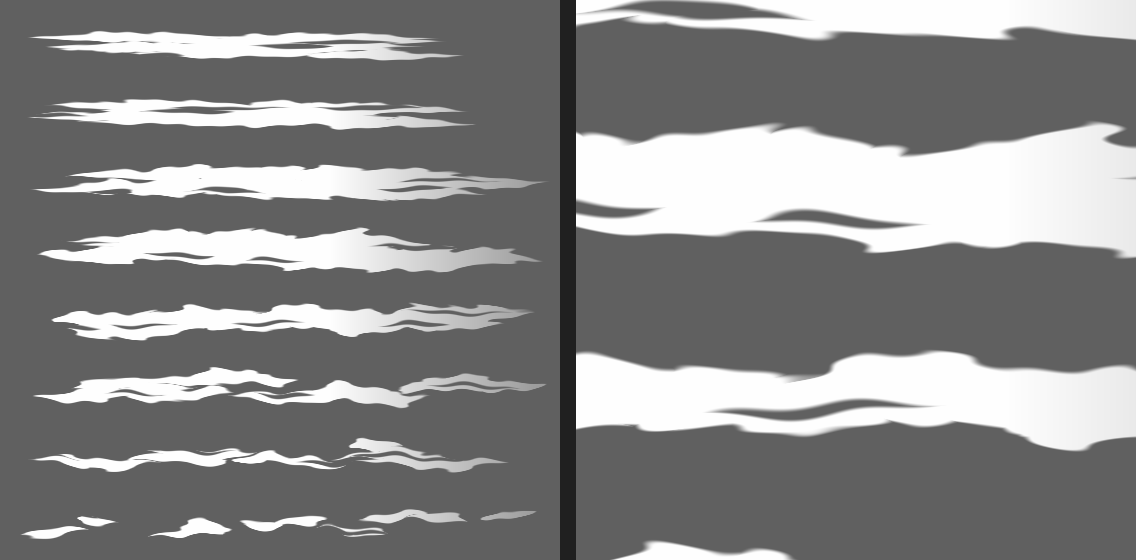
Left, the full canvas; right, a detail of the centre.
Give the GLSL for this texture, as a WebGL 1 fragment shader.

```glsl
precision highp float;
// Eight rows of torn white streaks on grey, fading to grey at the right.
// Each row is a union of tapered lenses with thin lenses cut out, bent by
// layered sines: ragged scraps below, thick bodies midway, calm streaks on top.
uniform vec2 u_resolution;

const vec3 GROUND = vec3(0.378);
const vec3 WHITE = vec3(0.995);
const vec3 SHADE = vec3(0.61);
const float FADE_START = 0.59;
const float FADE_END = 0.96;
const float ROWS = 8.0;
const float FIRST_ROW = 0.062;   // height of the lowest row
const float ROW_PITCH = 0.122;
const float LEFT = 0.035;
const float RIGHT = 0.975;
const float RIGHT_CALM = 0.86;   // the top two rows end earlier
const float EDGE = 0.0017;       // half width of the soft edge
const int STREAKS = 10;
const int GAPS = 5;

float hash(vec2 p) {
  return fract(sin(dot(p, vec2(127.1, 311.7))) * 43758.547);
}

// Positive inside a lens tapered to a point at both ends.
float lens(vec2 p, vec2 halfSize, float skew, float flatness) {
  float u = p.x / halfSize.x;
  float profile = (1.0 - u * u) * (1.0 + skew * clamp(u, -1.0, 1.0));
  return halfSize.y * profile - max(p.y, -p.y * flatness);
}

// Bends the row: waves along x, and fingers that shift with height.
vec2 bend(vec2 p, float row, float rough) {
  float phase = row * 2.3;
  float wave = sin(p.x * 31.0 + phase) + 0.5 * sin(p.x * 83.0 - phase * 1.7);
  float fingers = sin(p.y * 190.0 + phase) + 0.6 * sin(p.y * 430.0 + p.x * 9.0);
  return p + vec2(0.011 * fingers, mix(0.0007, 0.0055, rough) * wave);
}

// Signed height inside the streaks of one row; p.y is measured from its middle.
float streakRow(vec2 p, float row) {
  float calm = row / (ROWS - 1.0);
  float offMiddle = (row - 3.6) / 1.8;
  float body = exp(-offMiddle * offMiddle);
  float spread = 0.018 + 0.006 * body;
  float right = mix(RIGHT, RIGHT_CALM, step(5.5, row));
  vec2 q = bend(p, row, 1.0 - calm);

  float inside = -1.0;
  for (int i = 0; i < STREAKS; i++) {
    vec2 seed = vec2(float(i) + 3.0, row * 17.0 + 5.0);
    float a = hash(seed);
    float b = hash(seed + 41.3);
    float c = hash(seed + 87.9);
    float halfLength = (mix(0.048, 0.22, calm) + 0.04 * body) * mix(0.65, 1.35, a);
    float along = (float(i) + b) / float(STREAKS);
    vec2 centre = vec2(mix(LEFT + halfLength, right - halfLength, along),
                       (2.0 * c - 1.0) * spread);
    float wobble = 1.0 + 0.22 * sin(q.x * 47.0 + a * 40.0)
                       + 0.13 * sin(q.x * 109.0 + c * 40.0);
    float halfHeight = (0.0075 + 0.0105 * body + 0.003 * b) * wobble;
    float streak = lens(q - centre, vec2(halfLength, halfHeight),
                        0.8 * (a - 0.5), mix(1.0, 1.7, b));
    inside = max(inside, streak);
  }

  // Thin dark slits.
  for (int i = 0; i < GAPS; i++) {
    vec2 seed = vec2(float(i) + 60.0, row * 13.0 + 2.0);
    float a = hash(seed);
    float b = hash(seed + 23.7);
    float along = (float(i) + a) / float(GAPS);
    vec2 centre = vec2(mix(LEFT, right, along), (2.0 * b - 1.0) * spread * 0.8);
    vec2 halfSize = vec2(mix(0.04, 0.10, b), mix(0.003, 0.0055, a));
    inside = min(inside, -lens(q - centre, halfSize, a - 0.5, 1.2));
  }
  return inside;
}

void main() {
  vec2 uv = gl_FragCoord.xy / u_resolution;
  float row = clamp(floor((uv.y - FIRST_ROW) / ROW_PITCH + 0.5), 0.0, ROWS - 1.0);
  vec2 p = vec2(uv.x, uv.y - FIRST_ROW - row * ROW_PITCH);

  float cover = smoothstep(-EDGE, EDGE, streakRow(p, row));
  float fade = clamp((uv.x - FADE_START) / (FADE_END - FADE_START), 0.0, 1.0);
  vec3 paint = mix(WHITE, SHADE, fade);
  gl_FragColor = vec4(mix(GROUND, paint, cover), 1.0);
}
```
